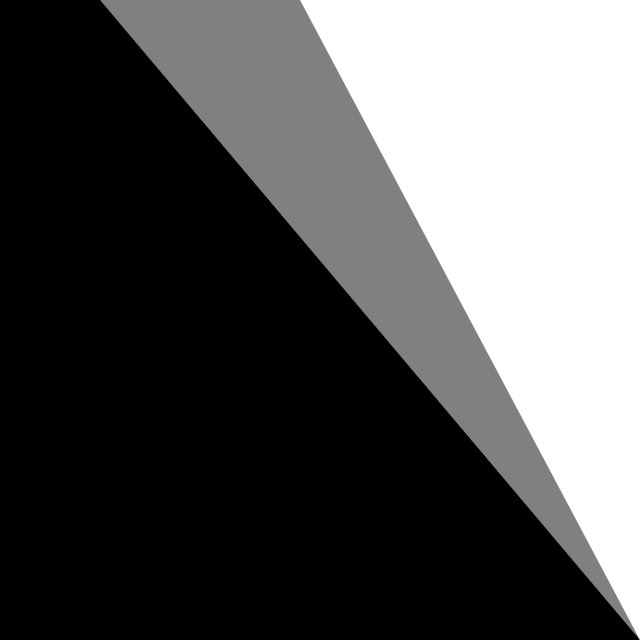
Give the GLSL for this background, as a Shadertoy shader.

```glsl
// Two straight edges fan out from the lower right corner to the top side,
// parting the canvas into a black field, a grey wedge and a white field.
// Each edge is a signed distance to a line, smoothed over one pixel.

#define CORNER vec2(1.0, 0.0)   // point where both edges meet
#define GREY_TOP 0.15625        // where the black-grey edge meets the top
#define WHITE_TOP 0.46875       // where the grey-white edge meets the top
#define BLACK vec3(0.0)
#define GREY vec3(0.5)
#define WHITE vec3(1.0)

// Signed distance to the line through a and b, positive right of a to b
float lineDistance(vec2 p, vec2 a, vec2 b) {
    vec2 direction = normalize(b - a);
    vec2 offset = p - a;
    return offset.x * direction.y - offset.y * direction.x;
}

// Coverage of the area to the right of an edge rising from the corner
float rightOfEdge(vec2 p, float topX, float pixel) {
    float d = lineDistance(p, CORNER, vec2(topX, 1.0));
    return clamp(d / pixel + 0.5, 0.0, 1.0);
}

void mainImage(out vec4 fragColor, in vec2 fragCoord) {
    vec2 uv = fragCoord / iResolution.xy;
    float pixel = 1.0 / min(iResolution.x, iResolution.y);

    // Layer the fields from left to right
    vec3 color = mix(BLACK, GREY, rightOfEdge(uv, GREY_TOP, pixel));
    color = mix(color, WHITE, rightOfEdge(uv, WHITE_TOP, pixel));

    fragColor = vec4(color, 1.0);
}
```
